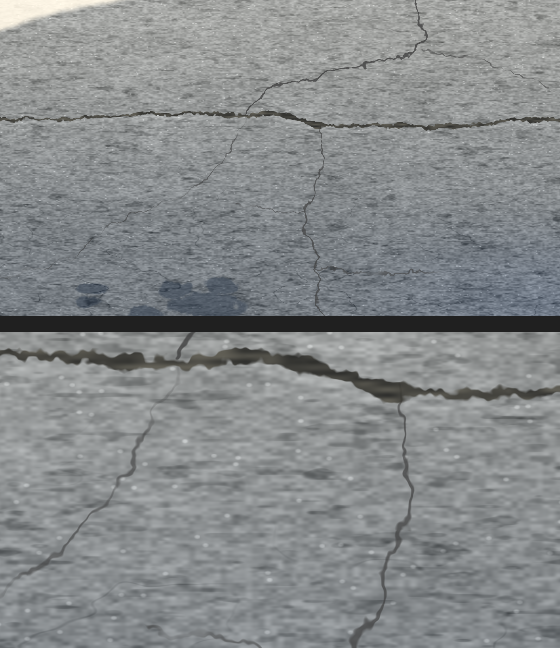
Top: the whole. Bottom: its middle third, enlarged.
Write a Shadertoy shader that draws this texture.

```glsl
// Weathered grey asphalt in shade, with a sunlit corner and dark wet stains.
// Stretched value noise makes the grain; noise-warped polylines make one wide
// crack and its thin branches. Units: canvas height is 1.

float hash(vec2 p) {
    vec3 q = fract(vec3(p.xyx) * 0.1031);
    q += dot(q, q.yzx + 33.33);
    return fract((q.x + q.y) * q.z);
}

float noise(vec2 p) {
    vec2 i = floor(p), f = fract(p);
    f = f * f * (3.0 - 2.0 * f);
    return mix(mix(hash(i), hash(i + vec2(1, 0)), f.x),
               mix(hash(i + vec2(0, 1)), hash(i + vec2(1, 1)), f.x), f.y);
}

float fbm(vec2 p) {
    float sum = 0.0, amp = 0.5;
    for (int i = 0; i < 4; i++) {
        sum += amp * noise(p);
        p = p * 2.03 + 17.0;
        amp *= 0.5;
    }
    return sum / 0.9375;
}

float segment(vec2 p, vec2 a, vec2 b) {
    vec2 ab = b - a;
    return length(p - a - ab * clamp(dot(p - a, ab) / dot(ab, ab), 0.0, 1.0));
}

float chain(vec2 p, vec2 pts[6]) {
    float d = 9.0;
    for (int i = 0; i < 5; i++) d = min(d, segment(p, pts[i], pts[i + 1]));
    return d;
}

float line(float d, float width, float blur) {
    return 1.0 - smoothstep(width - blur, width + blur, d);
}

vec2 jitter(vec2 p, float freq, float amp) {
    return amp * (vec2(noise(p * freq), noise(p * freq + 41.0)) - 0.5);
}

// Soft-edged blot with a ragged outline
float blot(vec2 p, vec2 centre, vec2 radius) {
    float r = length((p - centre) / radius) + 0.9 * (fbm(p * 35.0) - 0.5);
    return 1.0 - smoothstep(0.8, 1.1, r);
}

// Small bright stones, one candidate per cell
float specks(vec2 p, float freq, float share) {
    vec2 g = p * vec2(freq * 0.7, freq), cell = floor(g);
    vec2 centre = 0.3 + 0.4 * vec2(hash(cell + 3.0), hash(cell + 8.0));
    float stone = 1.0 - smoothstep(0.1, 0.4, length(fract(g) - centre));
    return stone * step(1.0 - share, hash(cell));
}

vec3 asphalt(vec2 p) {
    vec3 nearGrey = vec3(0.455, 0.48, 0.505), farGrey = vec3(0.64, 0.645, 0.635);
    vec3 col = mix(nearGrey, farGrey, smoothstep(-0.1, 1.0, p.y));
    col += vec3(-0.03, -0.015, 0.015) * smoothstep(0.9, 1.8, p.x) * smoothstep(0.4, 0.0, p.y);

    float grain = 0.12 * (noise(p * vec2(65, 210)) - 0.5)
                + 0.11 * (noise(p * vec2(150, 290) + 9.0) - 0.5)
                + 0.10 * (fbm(p * vec2(6, 15)) - 0.5);
    float dashes = smoothstep(0.70, 0.92, noise(p * vec2(38, 170) + 5.0));
    float scuffs = smoothstep(0.64, 0.76, fbm(p * vec2(17, 60) + 70.0));
    col += grain - 0.09 * dashes - 0.10 * scuffs;
    return col + 0.13 * specks(p, 130.0, 0.04);
}

void mainImage(out vec4 fragColor, in vec2 fragCoord) {
    vec2 p = fragCoord / iResolution.y;
    float blur = 0.0014;
    vec3 col = asphalt(p);

    // Wet stains along the near edge
    float wet = max(blot(p, vec2(0.30, 0.086), vec2(0.055, 0.018)),
                    blot(p, vec2(0.275, 0.046), vec2(0.045, 0.020)));
    wet = max(wet, blot(p, vec2(0.555, 0.079), vec2(0.055, 0.030)));
    wet = max(wet, blot(p, vec2(0.695, 0.093), vec2(0.055, 0.028)));
    wet = max(wet, blot(p, vec2(0.65, 0.035), vec2(0.125, 0.048)));
    wet = max(wet, blot(p, vec2(0.46, 0.005), vec2(0.05, 0.025)));
    col = mix(col, vec3(0.29, 0.32, 0.36) + 0.4 * (col - 0.46), 0.85 * wet);

    // Faint web of hairlines, mostly in the foreground
    float web = abs(fbm(p * vec2(4, 11) + 20.0) - 0.5);
    float webMask = smoothstep(0.4, 0.65, noise(p * 7.0)) * smoothstep(0.7, 0.1, p.y);
    col -= 0.10 * webMask * line(web, 0.006, 0.006);

    // Thin branching cracks
    vec2 q = p + jitter(p, 26.0, 0.026) + jitter(p, 70.0, 0.010) + jitter(p, 170.0, 0.004);
    float upper = chain(q, vec2[6](vec2(0.775, 0.635), vec2(0.845, 0.711), vec2(1.088, 0.775),
        vec2(1.296, 0.826), vec2(1.338, 0.884), vec2(1.305, 1.03)));
    float lower = chain(q, vec2[6](vec2(1.007, 0.60), vec2(1.023, 0.456), vec2(0.961, 0.329),
        vec2(0.975, 0.25), vec2(0.995, 0.19), vec2(1.02, -0.03)));
    float slant = chain(q, vec2[6](vec2(0.775, 0.63), vec2(0.741, 0.525), vec2(0.613, 0.398),
        vec2(0.38, 0.305), vec2(0.208, 0.178), vec2(-0.03, 0.105)));
    float twigs = min(segment(q, vec2(0.961, 0.329), vec2(0.752, 0.352)),
                      segment(q, vec2(0.995, 0.144), vec2(1.39, 0.132)));
    twigs = min(twigs, min(segment(q, vec2(1.33, 0.838), vec2(1.48, 0.82)),
                           segment(q, vec2(1.48, 0.82), vec2(1.736, 0.727))));
    twigs = min(twigs, segment(q, vec2(0.845, 0.65), vec2(0.80, 0.69)));
    float broken = mix(0.3, 1.0, smoothstep(0.25, 0.6, noise(p * 22.0 + 60.0)));
    float ragged = 0.0016 * noise(p * 60.0 + 30.0);
    float thin = max(0.8 * line(upper, 0.0019 + ragged, blur),
                     0.7 * line(lower, 0.0015 + ragged, blur));
    thin = max(thin, broken * 0.6 * line(min(slant, twigs), 0.0012 + ragged, blur));
    col = mix(col, vec3(0.25, 0.25, 0.25), thin);

    // Wide crack with ragged sides and a worn lower lip
    vec2 w = p + jitter(p, 22.0, 0.012) + jitter(p, 75.0, 0.008) + jitter(p, 180.0, 0.005);
    vec2 leftPart[6] = vec2[6](vec2(-0.03, 0.621), vec2(0.30, 0.628), vec2(0.417, 0.641),
        vec2(0.764, 0.637), vec2(0.845, 0.648), vec2(1.04, 0.598));
    vec2 rightPart[6] = vec2[6](vec2(1.04, 0.598), vec2(1.2, 0.603), vec2(1.435, 0.598),
        vec2(1.52, 0.607), vec2(1.62, 0.622), vec2(1.81, 0.621));
    float wide = min(chain(w, leftPart), chain(w, rightPart));
    vec2 above = w + vec2(0.0, 0.012);
    float lip = min(chain(above, leftPart), chain(above, rightPart));
    float gap = 0.0015 + 0.008 * noise(vec2(p.x * 16.0, 3.0)) * noise(p * vec2(45, 90));
    gap += 0.002 * smoothstep(0.4, 0.6, p.x);
    col += 0.04 * line(lip, 0.005, 0.004);
    vec3 soil = mix(vec3(0.15, 0.15, 0.14), vec3(0.37, 0.36, 0.32), noise(p * vec2(40, 170)));
    col = mix(col, soil, 0.92 * line(wide, gap, 1.3 * blur));

    // Sunlit far corner with a soft shadow edge
    float edge = 1.0 - 0.10 * pow(max(1.0 - p.x / 0.43, 0.0), 1.4);
    float sun = smoothstep(-0.008, 0.018, p.y - edge + 0.012 * (fbm(p * 25.0) - 0.5));
    sun *= 1.0 - smoothstep(0.40, 0.45, p.x);
    col = mix(col, vec3(0.98, 0.95, 0.89) + 0.2 * (col - 0.62), sun);

    fragColor = vec4(clamp(col, 0.0, 1.0), 1.0);
}
```
